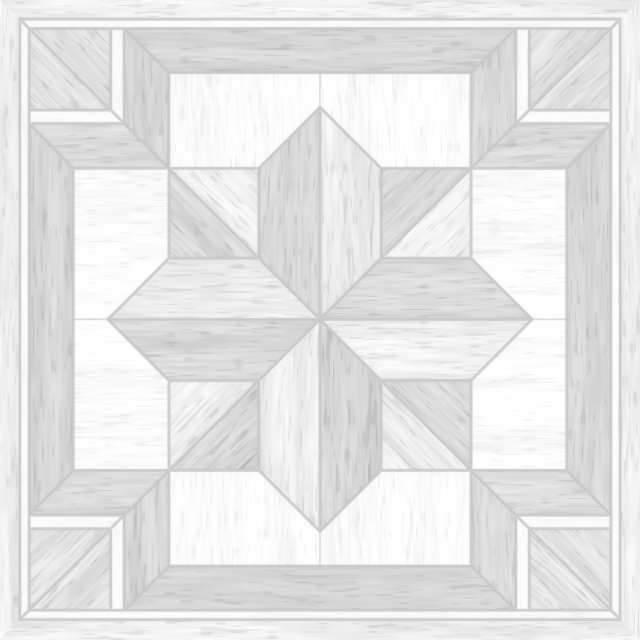
This pattern is drawn by a three.js fragment shader. Its source:

```glsl
// Pale marquetry tile: an eight-part wooden star inside a mitred, framed square.
varying vec2 vUv;

// Distances from the centre, measured along the folded axes
const float RIM = 0.469;       // outer border, inner edge
const float FRAME = 0.4545;    // inside of the white fillet
const float BAND = 0.3855;     // inside of the dark band
const float BLOCK = 0.327;     // corner block
const float FILLET = 0.306;    // white strip around the corner block
const float CORE = 0.236;      // central square
const float ARM = 0.0955;      // half width of a star arm
const float TIP = 0.3315;      // star point

const float WHITE = 0.985;
const float LIGHT = 0.925;
const float DARK = 0.845;
const float SEAM = 0.785;

float hash(vec2 p) {
  vec3 q = fract(vec3(p.xyx) * 0.1031);
  q += dot(q, q.yzx + 33.33);
  return fract((q.x + q.y) * q.z);
}

float noise(vec2 p) {
  vec2 i = floor(p), f = fract(p);
  f = f * f * (3.0 - 2.0 * f);
  return mix(mix(hash(i), hash(i + vec2(1.0, 0.0)), f.x),
             mix(hash(i + vec2(0.0, 1.0)), hash(i + vec2(1.0)), f.x), f.y);
}

float segment(vec2 p, vec2 a, vec2 b) {
  vec2 d = b - a;
  return length(p - a - d * clamp(dot(p - a, d) / dot(d, d), 0.0, 1.0));
}

// Coverage of a soft line of the given half width
float stroke(float dist, float width) {
  return 1.0 - smoothstep(width - 0.0013, width + 0.0013, dist);
}

// Wood grain running along g.x; returns a signed shade
float grain(vec2 g, float seed) {
  g += vec2(seed * 3.7 + 9.0, seed * 1.9 + 7.0);
  g.y += 0.012 * noise(g * vec2(5.0, 9.0));
  float streak = noise(g * vec2(3.0, 48.0)) - 0.5;
  float fibre = noise(g * vec2(22.0, 230.0)) - 0.5;
  float pore = smoothstep(0.66, 0.95, noise(g * vec2(38.0, 310.0) + 17.0));
  return 0.065 * streak + 0.06 * fibre - 0.065 * pore + 0.008;
}

// Nearest main joint, in the folded octant q.x >= q.y >= 0
float joints(vec2 q) {
  vec2 shoulder = vec2(CORE, ARM);
  float d = segment(q, vec2(0.0), vec2(RIM));
  d = min(d, segment(q, vec2(RIM, 0.0), vec2(RIM)));
  d = min(d, segment(q, vec2(FRAME, 0.0), vec2(FRAME)));
  d = min(d, segment(q, vec2(FILLET), vec2(FRAME, FILLET)));
  d = min(d, segment(q, vec2(BLOCK), vec2(FRAME, BLOCK)));
  d = min(d, segment(q, vec2(BAND, 0.0), vec2(BAND, CORE)));
  d = min(d, segment(q, vec2(BAND, CORE), vec2(FRAME, FILLET)));
  d = min(d, segment(q, vec2(CORE), vec2(BAND, CORE)));
  d = min(d, segment(q, vec2(0.0), vec2(TIP, 0.0)));
  d = min(d, segment(q, vec2(TIP, 0.0), shoulder));
  d = min(d, segment(q, shoulder, vec2(ARM)));
  return min(d, segment(q, shoulder, vec2(CORE)));
}

// Tone, grain direction (0 along, 1 across, 2 diagonal) and grain strength
vec3 plank(vec2 q, bool darkSide) {
  if (q.x > RIM) return vec3(0.93, 1.0, 1.0);
  if (q.x > FRAME) return vec3(WHITE, 1.0, 0.3);
  if (q.y > BLOCK) return vec3(0.885, 2.0, 1.1);
  if (q.y > FILLET) return vec3(WHITE, 0.0, 0.3);
  if (q.x - q.y > BAND - CORE && q.x > BAND) return vec3(DARK, 1.0, 0.9);
  if (q.y > CORE) return vec3(DARK + 0.005, 0.0, 1.0);
  if (q.y < ARM && q.x + q.y < TIP)
    return vec3(darkSide ? DARK : LIGHT, 0.0, 1.0);
  if (q.x < CORE) return vec3(darkSide ? LIGHT + 0.01 : DARK, 2.0, 1.0);
  return vec3(WHITE, 0.0, 0.6);
}

void main() {
  // Fold the tile into one octant; keep signed axes for the grain
  vec2 p = vUv - vec2(0.5, 0.501);
  vec2 a = abs(p);
  bool upright = a.y > a.x;
  vec2 q = upright ? a.yx : a;
  vec2 axis = upright ? p.yx : p;
  float turn = p.x * p.y < 0.0 ? -1.0 : 1.0;
  bool darkSide = (turn > 0.0) != upright;

  // Wood pieces
  vec3 wood = plank(q, darkSide);
  vec2 along = axis;
  if (wood.y > 1.5) along = 0.7071 * vec2(axis.x + turn * axis.y, axis.y - turn * axis.x);
  else if (wood.y > 0.5) along = axis.yx;
  float seed = (upright ? 3.0 : 1.0) + step(0.0, axis.x) * 5.0 + wood.x * 4.0;
  float tone = min(wood.x + wood.z * grain(along, seed), 0.995);

  // Joints: soft shadow, main lines, then the faint panel split
  float d = joints(q);
  tone -= 0.025 * exp(-d * 260.0);
  tone = mix(tone, SEAM, 0.85 * stroke(d, 0.0023));
  float split = segment(q, vec2(TIP, 0.0), vec2(BAND, 0.0));
  tone = mix(tone, SEAM, 0.6 * stroke(split, 0.0014));

  gl_FragColor = vec4(vec3(tone), 1.0);
}
```
